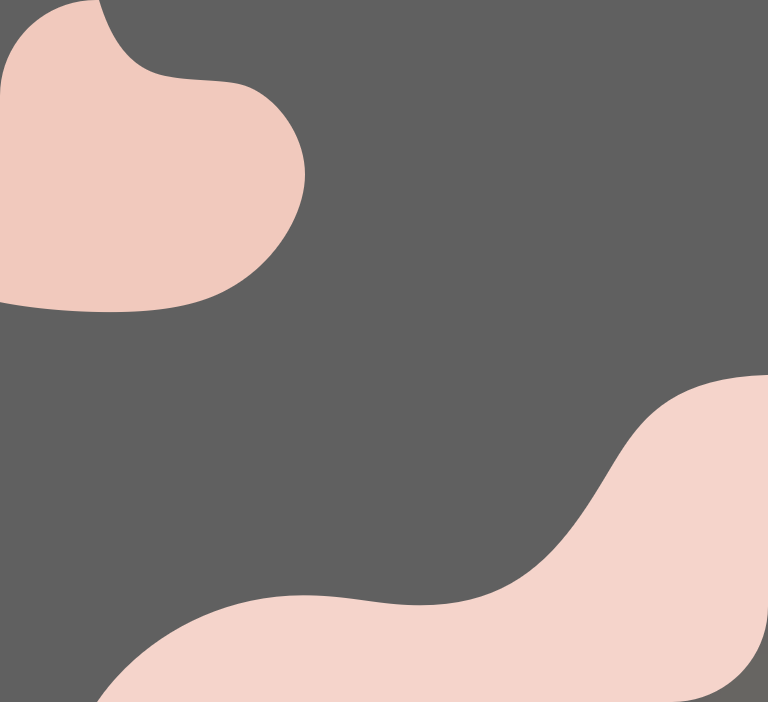
Write a WebGL 1 fragment shader that draws this background.

```glsl
precision highp float;

uniform vec2 u_resolution;

const vec2 GRID = vec2(768.0, 704.0);
const int CURVE_STEPS = 20;

const vec3 GRAY = vec3(0.377, 0.377, 0.377);
const vec3 WARM_GRAY = vec3(0.405, 0.395, 0.385);
const vec3 PEACH = vec3(0.945, 0.790, 0.740);
const vec3 BLUSH = vec3(0.961, 0.832, 0.797);

// Outline state: x = squared distance, y = sign (-1 inside).
void addLine(vec2 p, vec2 a, vec2 b, inout vec2 outline) {
  vec2 edge = b - a;
  vec2 rel = p - a;
  vec2 gap = rel - edge * clamp(dot(rel, edge) / dot(edge, edge), 0.0, 1.0);
  outline.x = min(outline.x, dot(gap, gap));
  bool spansRow = (a.y > p.y) != (b.y > p.y);
  if (spansRow && rel.x * abs(edge.y) < edge.x * rel.y * sign(edge.y)) {
    outline.y = -outline.y;
  }
}

vec2 bezier(vec2 a, vec2 b, vec2 c, vec2 d, float t) {
  float s = 1.0 - t;
  return s * s * s * a + 3.0 * s * t * (s * b + t * c) + t * t * t * d;
}

void addCurve(vec2 p, vec2 a, vec2 b, vec2 c, vec2 d, inout vec2 outline) {
  vec2 last = a;
  for (int i = 1; i <= CURVE_STEPS; i++) {
    vec2 next = bezier(a, b, c, d, float(i) / float(CURVE_STEPS));
    addLine(p, last, next, outline);
    last = next;
  }
}

float signedDistance(vec2 outline) {
  return sqrt(outline.x) * outline.y;
}

float upperBlob(vec2 p) {
  vec2 tip = vec2(99.0, 0.0);
  vec2 dip = vec2(170.0, 77.0);
  vec2 shoulder = vec2(240.0, 84.5);
  vec2 side = vec2(305.0, 175.0);
  vec2 hip = vec2(228.0, 290.0);
  vec2 base = vec2(110.0, 313.0);
  vec2 leftLow = vec2(0.0, 303.0);
  vec2 leftHigh = vec2(0.0, 96.0);
  vec2 crown = vec2(96.0, 0.0);
  vec2 outside = vec2(-20.0, 0.0);

  vec2 o = vec2(1e6, 1.0);
  addCurve(p, tip, vec2(113.0, 47.0), vec2(135.0, 72.0), dip, o);
  addCurve(p, dip, vec2(190.0, 81.0), vec2(222.0, 80.0), shoulder, o);
  addCurve(p, shoulder, vec2(272.0, 92.0), vec2(305.0, 132.0), side, o);
  addCurve(p, side, vec2(305.0, 214.0), vec2(276.0, 264.0), hip, o);
  addCurve(p, hip, vec2(194.0, 309.0), vec2(150.0, 313.0), base, o);
  addCurve(p, base, vec2(70.0, 313.0), vec2(30.0, 309.0), leftLow, o);
  addLine(p, leftLow, leftLow + outside, o);
  addLine(p, leftLow + outside, leftHigh + outside, o);
  addLine(p, leftHigh + outside, leftHigh, o);
  addCurve(p, leftHigh, vec2(0.0, 43.0), vec2(43.0, 0.0), crown, o);
  addLine(p, crown, tip, o);
  return signedDistance(o);
}

float lowerWave(vec2 p) {
  vec2 start = vec2(97.0, 704.0);
  vec2 hill = vec2(303.0, 597.0);
  vec2 valley = vec2(420.0, 607.0);
  vec2 slope = vec2(600.0, 487.0);
  vec2 peak = vec2(768.0, 376.0);
  vec2 cornerRight = vec2(768.0, 608.0);
  vec2 cornerBase = vec2(672.0, 704.0);
  vec2 outside = vec2(20.0, 0.0);
  vec2 below = vec2(0.0, 20.0);

  vec2 o = vec2(1e6, 1.0);
  addCurve(p, start, vec2(137.0, 645.0), vec2(213.0, 597.0), hill, o);
  addCurve(p, hill, vec2(350.0, 597.0), vec2(378.0, 607.0), valley, o);
  addCurve(p, valley, vec2(512.0, 607.0), vec2(557.0, 558.0), slope, o);
  addCurve(p, slope, vec2(632.0, 435.0), vec2(655.0, 379.0), peak, o);
  addLine(p, peak, peak + outside, o);
  addLine(p, peak + outside, cornerRight + outside, o);
  addLine(p, cornerRight + outside, cornerRight, o);
  addCurve(p, cornerRight, vec2(768.0, 661.0), vec2(725.0, 704.0), cornerBase, o);
  addLine(p, cornerBase, cornerBase + below, o);
  addLine(p, cornerBase + below, start + below, o);
  addLine(p, start + below, start, o);
  return signedDistance(o);
}

float coverage(float dist, float pixel) {
  return clamp(0.5 - dist / pixel, 0.0, 1.0);
}

void main() {
  vec2 uv = gl_FragCoord.xy / u_resolution;
  vec2 p = vec2(uv.x, 1.0 - uv.y) * GRID;
  float pixel = GRID.y / u_resolution.y;

  // Gray ground, slightly warmer in the lower right corner
  float warmth = 1.0 - smoothstep(40.0, 100.0, distance(p, GRID));
  vec3 color = mix(GRAY, WARM_GRAY, warmth);

  // Flat organic shapes
  color = mix(color, PEACH, coverage(upperBlob(p), pixel));
  color = mix(color, BLUSH, coverage(lowerWave(p), pixel));
  gl_FragColor = vec4(color, 1.0);
}
```
